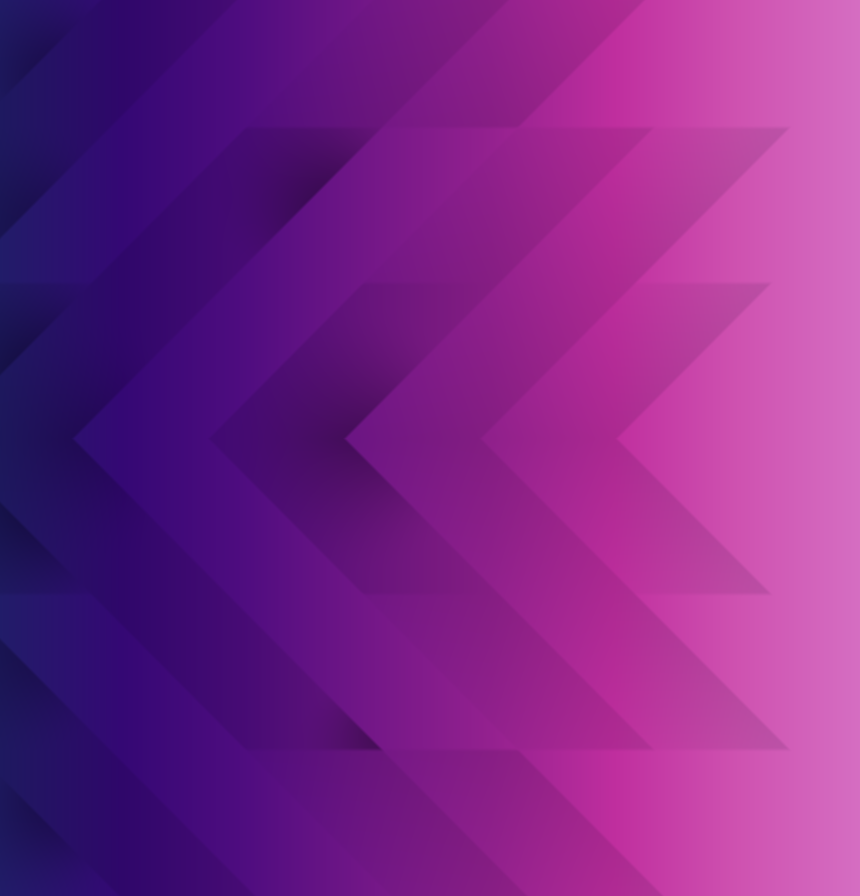
This background is drawn by a Shadertoy shader. Its source:

```glsl
// Nested left-pointing chevrons with soft shadows over a navy to pink gradient.

#define MID_Y      0.5104   // height of the chevron tips
#define ROW        0.1736   // height of one row, counted from the tips
#define SLOPE      0.993    // run of the diagonals per unit of height
#define STRIPE     0.1517   // horizontal width of one stripe
#define FIRST_EDGE -0.0703  // tip position of stripe edge 0
#define DARK       0.90     // tone of a dark stripe
#define FADE_FROM  0.975    // tone range across a fading stripe
#define FADE_TO    0.895
#define SOFTNESS   0.0030   // half width of the edges

const vec3 RAMP[8] = vec3[8](
    vec3(0.13, 0.11, 0.41), vec3(0.205, 0.03, 0.455),
    vec3(0.31, 0.05, 0.50), vec3(0.45, 0.09, 0.53),
    vec3(0.58, 0.13, 0.56), vec3(0.75, 0.18, 0.62),
    vec3(0.81, 0.32, 0.69), vec3(0.835, 0.43, 0.76));

// Horizontal colour ramp, x from 0 to 1
vec3 backdrop(float x) {
    float s = clamp(x, 0.0, 1.0) * 7.0;
    int i = min(int(s), 6);
    return mix(RAMP[i], RAMP[i + 1], s - float(i));
}

// Tone of stripe k: plain beyond lastEdge, fading after runStart, else alternating
float stripeTone(float k, float t, float runStart, float lastEdge) {
    if (k >= lastEdge) return 1.0;
    if (k > runStart) return mix(FADE_FROM, FADE_TO, clamp(t - k, 0.0, 1.0));
    return mix(DARK, 1.0, mod(k, 2.0));
}

// Stripes of one row, smoothed at the nearest edge
float rowTone(float t, float aa, float runStart, float lastEdge) {
    float edge = floor(t + 0.5);
    return mix(stripeTone(edge - 1.0, t, runStart, lastEdge),
               stripeTone(edge, t, runStart, lastEdge),
               smoothstep(-aa, aa, t - edge));
}

// Shadow cast by an edge on the stripe to its left: a round glow, deepest at the crease
float shadow(vec2 q, float t, float aa, float edge, float h, float radius, float strength) {
    vec2 centre = vec2(FIRST_EDGE + STRIPE * edge + SLOPE * h, h);
    float glow = smoothstep(1.0, 0.0, length(q - centre) / radius);
    float crease = 0.55 + 0.45 * exp(-3.0 * max(edge - t, 0.0));
    float inside = smoothstep(aa, -aa, t - edge) * smoothstep(-aa, aa, t - edge + 1.0);
    return 1.0 - strength * glow * crease * inside;
}

void mainImage(out vec4 fragColor, in vec2 fragCoord) {
    vec2 p = fragCoord / iResolution.y;
    float soft = max(SOFTNESS, 1.0 / iResolution.y);
    float aa = soft / STRIPE;

    // Mirror about the tips; t counts stripe edges
    vec2 q = vec2(p.x, abs(p.y - MID_Y));
    float t = (q.x - SLOPE * q.y - FIRST_EDGE) / STRIPE;

    // Inner row
    float inner = rowTone(t, aa, 2.0, 5.0);
    inner *= shadow(q, t, aa, 3.0, 0.0, 0.155, 0.30);
    inner *= shadow(q, t, aa, 1.0, 0.0, 0.145, 0.20);
    inner *= shadow(q, t, aa, 0.0, 0.09, 0.150, 0.38);

    // Middle row, its main shadow sits further out in the lower half
    bool upper = p.y > MID_Y;
    float middle = rowTone(t, aa, 1.0, 4.0);
    middle *= shadow(q, t, aa, 1.0, upper ? 0.275 : 0.347, upper ? 0.125 : 0.10, 0.34);
    middle *= shadow(q, t, aa, -1.0, 0.25, 0.11, 0.22);

    // Outer row
    float outer = rowTone(t, aa, -1.0, 2.0);
    outer *= shadow(q, t, aa, -2.0, 0.42, 0.11, 0.30);

    // Join the rows
    float tone = mix(inner, middle, smoothstep(-soft, soft, q.y - ROW));
    tone = mix(tone, outer, smoothstep(-soft, soft, q.y - 2.0 * ROW));

    // Shade towards violet, so blue falls off least
    vec3 shade = pow(vec3(tone), vec3(1.0, 1.1, 0.85));
    fragColor = vec4(backdrop(fragCoord.x / iResolution.x) * shade, 1.0);
}
```
